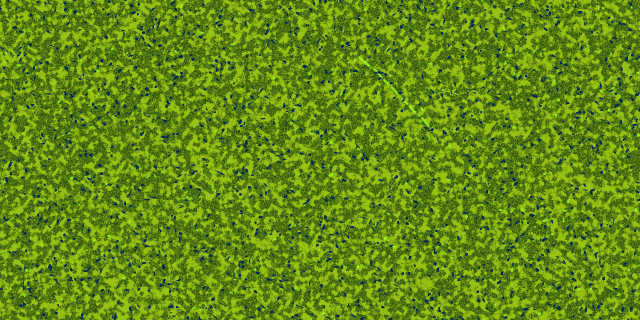
This texture is drawn by a WebGL 2 fragment shader. Its source:

```glsl
#version 300 es
precision highp float;
// Fine mottled lime and moss ground with navy chips, bright flecks and one thin streak.

uniform vec2 u_resolution;
out vec4 fragColor;

const vec3 LIME = vec3(0.60, 0.765, 0.07);
const vec3 MOSS = vec3(0.29, 0.435, 0.07);
const vec3 NAVY = vec3(0.025, 0.16, 0.33);
const vec3 SPARK = vec3(0.60, 0.97, 0.16);

float hash(vec2 p, float seed) {
    vec3 q = fract(vec3(p.xyx) * vec3(0.1031, 0.1030, 0.0973) + seed * 0.137);
    q += dot(q, q.yzx + 33.33);
    return fract((q.x + q.y) * q.z);
}

mat2 rotation(float angle) {
    float c = cos(angle), s = sin(angle);
    return mat2(c, s, -s, c);
}

float valueNoise(vec2 p, float seed) {
    vec2 cell = floor(p), f = fract(p);
    f = f * f * (3.0 - 2.0 * f);
    float low = mix(hash(cell, seed), hash(cell + vec2(1, 0), seed), f.x);
    float high = mix(hash(cell + vec2(0, 1), seed), hash(cell + vec2(1, 1), seed), f.x);
    return mix(low, high, f.y);
}

// Amount of moss: small blotches with speckled edges, faint drifts and fine grain.
float mossAmount(vec2 p) {
    float grain = valueNoise(rotation(0.35) * p * 330.0 + 400.0, 4.0) - 0.5;
    float blotch = 0.76 * valueNoise(rotation(0.6) * p * 94.0 + 140.0, 1.0)
                 + 0.24 * valueNoise(rotation(1.1) * p * 170.0 + 190.0, 2.0);
    float drift = valueNoise(p * 5.0 + 7.0, 3.0) - 0.5;
    float cover = smoothstep(0.22, 0.65, blotch + 0.05 * drift + 0.16 * grain);
    return cover * (1.0 + 0.8 * grain);
}

// Scattered ragged chips, one candidate per grid cell; size is (half length, half width).
float chips(vec2 p, float cellSize, float density, vec2 size, float blur, float seed) {
    vec2 home = floor(p / cellSize);
    float ragged = 0.9 * (valueNoise(p * 260.0, seed) - 0.5);
    float mask = 0.0;
    for (int y = -1; y <= 1; y++) {
        for (int x = -1; x <= 1; x++) {
            vec2 cell = home + vec2(x, y) + 50.0;
            float grouping = mix(0.6, 1.4, valueNoise(cell * 0.4, seed + 6.0));
            if (hash(cell, seed) > density * grouping) continue;
            vec2 jitter = vec2(hash(cell, seed + 1.0), hash(cell, seed + 2.0));
            vec2 center = (cell - 50.0 + jitter) * cellSize;
            float angle = 3.14159 * hash(cell, seed + 3.0);
            vec2 radius = size * mix(vec2(0.55), vec2(1.4),
                vec2(hash(cell, seed + 4.0), hash(cell, seed + 5.0)));
            vec2 q = (rotation(angle) * (p - center)) / radius;
            float d = (length(q) + ragged - 1.0) * radius.y;
            mask = max(mask, 1.0 - smoothstep(-blur, blur, d));
        }
    }
    return mask;
}

// Thin, broken line from a to b with a slight wobble.
float streak(vec2 p, vec2 a, vec2 b, float halfWidth, float blur) {
    vec2 span = b - a;
    float along = clamp(dot(p - a, span) / dot(span, span), 0.0, 1.0);
    vec2 normal = normalize(vec2(-span.y, span.x));
    float wobble = 0.008 * (valueNoise(vec2(along * 9.0, 3.0), 5.0) - 0.5);
    float d = length(p - a - span * along - normal * wobble) - halfWidth;
    float gaps = smoothstep(0.05, 0.35, valueNoise(vec2(along * 34.0, 8.0), 6.0));
    return gaps * (1.0 - smoothstep(-blur, blur, d));
}

void main() {
    vec2 p = gl_FragCoord.xy / u_resolution.y;
    float blur = 0.6 / u_resolution.y;

    // Ground
    vec3 color = mix(LIME, MOSS, mossAmount(p));

    // Streak and bright flecks
    float line = streak(p, vec2(1.125, 0.823), vec2(1.341, 0.609), 0.0034, blur);
    color = mix(color, SPARK, 0.85 * line);
    float sparks = chips(p, 0.026, 0.07, vec2(0.0050, 0.0028), blur, 11.0);
    color = mix(color, SPARK, 0.85 * sparks);

    // Navy chips
    float navy = chips(p, 0.016, 0.17, vec2(0.0058, 0.0032), blur, 21.0);
    color = mix(color, NAVY, navy);

    fragColor = vec4(clamp(color, 0.0, 1.0), 1.0);
}
```
